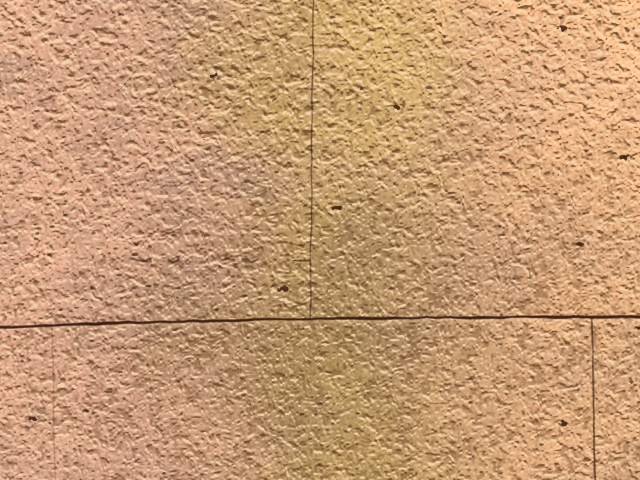
Give the GLSL for this texture, as a Shadertoy shader.

```glsl
const vec3 OCHRE = vec3(0.78, 0.635, 0.405);
const vec3 ROSE = vec3(0.85, 0.645, 0.535);
const vec3 APRICOT = vec3(0.88, 0.675, 0.495);
const vec3 MAUVE = vec3(0.68, 0.54, 0.48);
const vec3 CREAM = vec3(0.98, 0.85, 0.68);
const vec3 UMBER = vec3(0.42, 0.27, 0.15);
const vec3 SHADOW = vec3(0.22, 0.11, 0.06);

float hash(vec2 p) {
    vec3 q = fract(p.xyx * 0.1031);
    q += dot(q, q.yzx + 33.33);
    return fract((q.x + q.y) * q.z);
}

float noise(vec2 p) {
    vec2 cell = floor(p), f = fract(p);
    f = f * f * (3.0 - 2.0 * f);
    float low = mix(hash(cell), hash(cell + vec2(1, 0)), f.x);
    float high = mix(hash(cell + vec2(0, 1)), hash(cell + vec2(1, 1)), f.x);
    return mix(low, high, f.y);
}

float fbm(vec2 p, int octaves) {
    float sum = 0.0, amplitude = 0.5;
    for (int i = 0; i < octaves; i++) {
        sum += amplitude * noise(p);
        p = mat2(1.6, 1.2, -1.2, 1.6) * p + 7.3;
        amplitude *= 0.5;
    }
    return sum;
}

// Hammered surface: dimples plus rotated fine grain
float stoneHeight(vec2 p, float coarseness) {
    vec2 warp = 0.009 * vec2(noise(p * 43.0), noise(p * 43.0 + 19.0));
    vec2 q = (p + warp) * vec2(0.85, 1.15);
    vec2 turned = mat2(0.8, 0.6, -0.6, 0.8) * (p + warp);
    float dimples = noise(q * 74.0) * 0.6 + noise(turned * 120.0 + 5.0) * 0.5;
    float grain = noise(q * 205.0 + 11.0) * 0.45;
    return dimples * coarseness + grain;
}

// Scattered ragged holes, at most one per grid cell
float pits(vec2 p, vec2 grid, float density, float size, float softness) {
    vec2 q = p * grid;
    vec2 cell = floor(q);
    vec2 centre = 0.3 + 0.4 * vec2(hash(cell + 3.1), hash(cell + 8.7));
    vec2 offset = (fract(q) - centre) / grid;
    float radius = size * (0.5 + 0.7 * hash(cell + 14.2));
    float ragged = (noise(p * 190.0) - 0.5) * radius * 1.9;
    float d = length(offset * vec2(0.6, 1.2)) + ragged - radius;
    return step(hash(cell), density) * (1.0 - smoothstep(-softness, softness, d));
}

float allPits(vec2 p, float leftness, float softness) {
    float small = pits(p, vec2(34.0, 46.0), 0.12 + 0.16 * leftness, 0.0024, softness);
    float large = pits(p + 0.37, vec2(8.0, 11.0), 0.10, 0.0048, softness);
    return max(small * 0.7, large);
}

float line(float d, float halfWidth, float softness) {
    return 1.0 - smoothstep(halfWidth - softness, halfWidth + softness, abs(d));
}

// Broad stain and lamp colours across the wall
vec3 wallTint(vec2 p, float aspect) {
    float cloud = fbm(p * 3.5, 3) - 0.44;
    float side = abs(p.x - 0.5 * aspect - 0.05) / (0.5 * aspect) + cloud * 0.5;
    vec3 edge = mix(ROSE, APRICOT, smoothstep(0.5, 1.2, p.x));
    vec3 tint = mix(OCHRE, edge, smoothstep(0.08, 0.65, side));
    float stain = smoothstep(0.38, 0.62, fbm(p * vec2(5.0, 8.0) + 12.0, 4));
    float upperLeft = (1.0 - smoothstep(0.3, 0.75, p.x)) * smoothstep(0.35, 0.5, p.y);
    return mix(tint, MAUVE, stain * (0.2 + 0.35 * upperLeft));
}

// Lamp glow at the upper right and right edge, dimmer toward the lower middle
float wallLight(vec2 p, float aspect) {
    float glow = smoothstep(0.45, 1.0, p.y) * smoothstep(0.5, 0.85, p.x);
    float rim = smoothstep(0.5, 1.0, abs(2.0 * p.x / aspect - 1.0));
    float dim = 1.0 - smoothstep(0.0, 0.55, length((p - vec2(0.6, 0.32)) * vec2(0.9, 1.4)));
    float mottling = fbm(p * 13.0 + 31.0, 2) - 0.375;
    return 0.98 + 0.10 * glow + 0.05 * rim - 0.10 * dim + 0.16 * mottling;
}

void mainImage(out vec4 fragColor, in vec2 fragCoord) {
    vec2 p = fragCoord / iResolution.y;
    float aspect = iResolution.x / iResolution.y;
    float pixel = 1.0 / iResolution.y;

    // Slightly bowed bed joint and leaning upright joints
    float wobble = (noise(p * 45.0) - 0.5) * 0.003;
    float bed = p.y - 0.318 - 0.024 * (1.0 - exp(-2.0 * p.x)) + wobble;
    float upper = smoothstep(-pixel, pixel, bed);
    float upperX = p.x - 0.643 - 0.010 * p.y + wobble;
    float rightX = p.x - 1.240 + 0.020 * p.y + wobble;
    float leftX = p.x - 0.115 + 0.020 * p.y + wobble;
    float leftness = upper * (1.0 - smoothstep(-pixel, pixel, upperX));

    // Relief lit from above
    float coarseness = 0.65 + 0.35 * smoothstep(0.3, 1.0, p.y) + 0.15 * leftness;
    vec2 toLight = vec2(0.0012, 0.0050);
    float height = stoneHeight(p, coarseness);
    float relief = height - stoneHeight(p + toLight, coarseness);
    float hollow = 1.0 - smoothstep(0.3, 0.65, height);
    vec3 color = wallTint(p, aspect) * wallLight(p, aspect);
    color *= 1.0 + 0.18 * (noise(p * 240.0) - 0.5);
    color = mix(color, CREAM, 0.85 * smoothstep(0.02, 0.38, relief));
    color = mix(color, UMBER, 0.80 * smoothstep(0.06, 0.46, -relief));
    color = mix(color, UMBER, 0.35 * hollow);

    // Holes with bright lower lips, and a broken horizontal crack
    float hole = allPits(p, leftness, pixel);
    float lip = allPits(p + vec2(0.0, 0.005), leftness, pixel) * (1.0 - hole);
    color = mix(color, CREAM, 0.35 * lip);
    color = mix(color, SHADOW, 0.85 * hole);
    float crackSpan = smoothstep(0.18, 0.3, p.x) * leftness;
    float crackGaps = smoothstep(0.4, 0.65, noise(vec2(p.x * 55.0, 4.0)));
    float crackWave = 0.008 * (noise(p * 80.0) - 0.5);
    float crack = line(p.y - 0.458 + crackWave, 0.0022, pixel);
    color = mix(color, SHADOW, 0.7 * crack * crackSpan * crackGaps);

    // Joints, with a pale worn edge under the bed
    float wear = 0.6 + 0.4 * noise(p * 38.0 + 21.0);
    color = mix(color, CREAM, 0.4 * wear * line(bed + 0.006, 0.0035, 2.0 * pixel));
    color = mix(color, SHADOW, 0.75 * wear * upper * line(upperX, 0.0014, pixel));
    color = mix(color, SHADOW, 0.85 * wear * (1.0 - upper) * line(rightX, 0.0017, pixel));
    color = mix(color, UMBER, 0.4 * wear * (1.0 - upper) * line(leftX, 0.0016, pixel));
    float bedWidth = 0.0020 + 0.0014 * noise(vec2(p.x * 14.0, 9.0));
    color = mix(color, SHADOW, 0.95 * line(bed, bedWidth, pixel));

    fragColor = vec4(clamp(color, 0.0, 1.0), 1.0);
}
```
